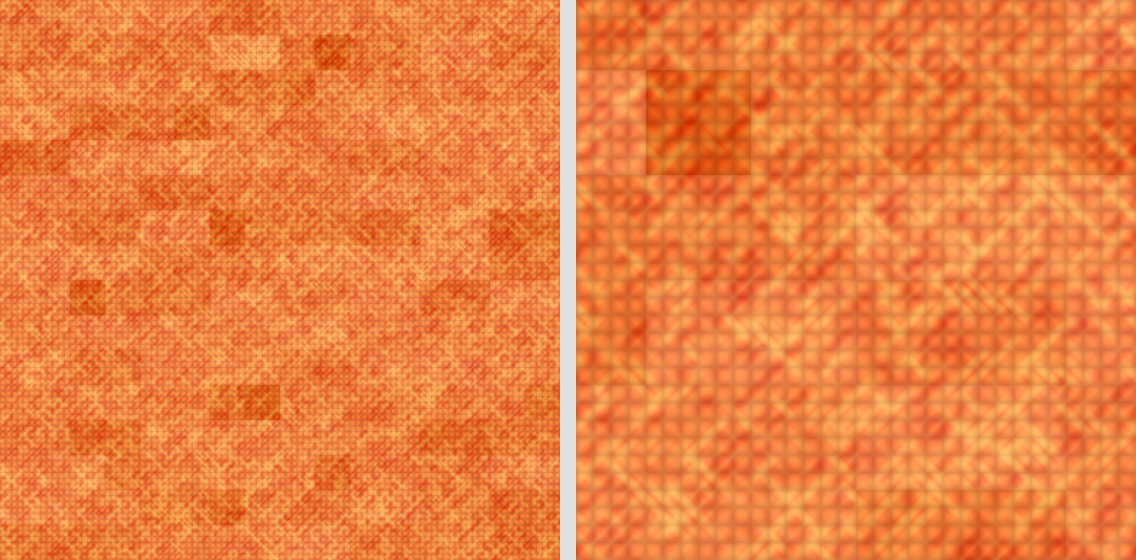
Left, the full canvas; right, a detail of the centre.
Give the GLSL for this texture, as a WebGL 1 fragment shader.

```glsl
precision highp float;
uniform vec2 u_resolution;

#define CELLS 16.0
#define KNOTS 96.0
#define STROKES 32.0
#define ORANGE vec3(0.915, 0.475, 0.235)
#define GOLD vec3(0.98, 0.72, 0.36)
#define RUST vec3(0.88, 0.27, 0.11)
#define TINT_RANGE vec3(0.10, 0.19, 0.22)
#define MEAN_TONE 0.62
#define DARK_CELLS 0.05
#define KNOT_DEPTH 0.19
#define GRAIN 0.12

const float PI = 3.14159265;

float hash(vec2 p) {
  vec3 q = fract(vec3(p.xyx) * 0.1031);
  q += dot(q, q.yzx + 33.33);
  return fract((q.x + q.y) * q.z);
}

// Value noise that wraps after a whole period
float wrapNoise(vec2 p, float period, float seed) {
  vec2 i = floor(p);
  vec2 f = smoothstep(0.0, 1.0, p - i);
  vec2 a = mod(i, period) + seed;
  vec2 b = mod(i + 1.0, period) + seed;
  return mix(mix(hash(a), hash(vec2(b.x, a.y)), f.x),
             mix(hash(vec2(a.x, b.y)), hash(b), f.x), f.y);
}

// Mostly paired patches, with a few single dark halves
float cellTone(vec2 cell) {
  cell = mod(cell, CELLS);
  float pairTone = sqrt(hash(vec2(floor(cell.x * 0.5), cell.y) + 17.0));
  pairTone = mix(0.15, 0.90, pairTone);
  float dark = step(hash(cell + 71.0), DARK_CELLS);
  return max(pairTone - 0.45 * dark, 0.0);
}

float patchTone(vec2 uv) {
  vec2 p = uv * CELLS - 0.5;
  vec2 i = floor(p);
  vec2 w = min(0.75 * CELLS / u_resolution, 0.5);
  vec2 f = smoothstep(0.5 - w, 0.5 + w, p - i);
  return mix(mix(cellTone(i), cellTone(i + vec2(1.0, 0.0)), f.x),
             mix(cellTone(i + vec2(0.0, 1.0)), cellTone(i + 1.0), f.x), f.y);
}

// Signed strokes on diagonal threads: positive is gold, negative is rust
float threadStroke(float across, float along, float bias, float seed) {
  float thread = floor(across * KNOTS);
  float profile = sin(PI * fract(across * KNOTS));
  // Fold the diagonal axes so both canvas edges meet
  float turn = floor(thread / KNOTS);
  thread -= turn * KNOTS;
  float period = 2.0 * STROKES;
  float s = (along - turn) * STROKES + hash(vec2(thread, seed)) * period;
  float i = floor(s);
  float f = smoothstep(0.0, 1.0, s - i);
  float n = mix(hash(vec2(thread, mod(i, period) + seed)),
                hash(vec2(thread, mod(i + 1.0, period) + seed)), f) + bias;
  return profile * (smoothstep(0.50, 0.95, n) - smoothstep(0.50, 0.05, n));
}

void main() {
  vec2 uv = gl_FragCoord.xy / u_resolution;
  float rising = uv.x - uv.y;
  float falling = uv.x + uv.y;

  // Soft dye clouds shift the balance of gold and rust
  float cloud = 0.4 * wrapNoise(uv * 12.0, 12.0, 5.0)
              + 0.6 * wrapNoise(uv * 36.0, 36.0, 43.0) - 0.5;
  float bias = 0.25 * cloud;

  // Crossed diagonal threads
  float up = threadStroke(rising, falling, bias, 113.0);
  float down = threadStroke(falling, rising, bias, 257.0);
  vec3 color = ORANGE;
  color = mix(color, RUST, 0.55 * max(-up, 0.0) + 0.25 * max(-down, 0.0));
  color = mix(color, GOLD, 0.58 * max(up, 0.0));
  color = mix(color, GOLD, 0.58 * max(down, 0.0));
  color += cloud * vec3(0.02, 0.06, 0.04);

  // Uneven dye from knot to knot
  float grain = wrapNoise(uv * KNOTS, KNOTS, 151.0) - 0.5;
  color += GRAIN * grain * vec3(0.4, 1.0, 0.6);

  // Patch tint
  color += (patchTone(uv) - MEAN_TONE) * TINT_RANGE;

  // Raised knots of the weave, lit from the upper left
  vec2 k = fract(uv * KNOTS) - 0.5;
  vec2 ridge = cos(PI * k);
  float knot = ridge.x * ridge.y;
  float shade = 0.5 * (k.y - k.x) * knot;
  color *= 1.0 + KNOT_DEPTH * (knot - 0.40 + shade);

  gl_FragColor = vec4(clamp(color, 0.0, 1.0), 1.0);
}
```
